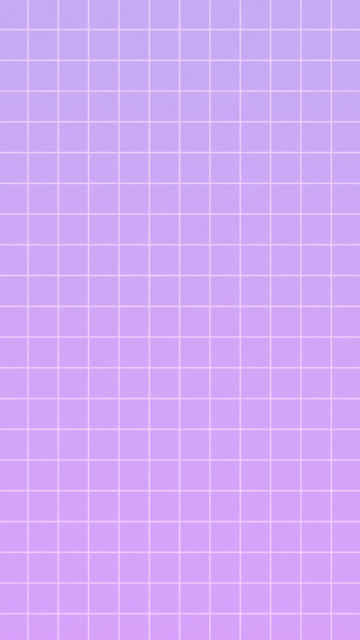
Reproduce this pattern procedurally as a WebGL 2 fragment shader.

```glsl
#version 300 es
precision highp float;
// Thin pale pink grid over a vertical lavender-to-orchid gradient.
// Lines come from the distance to the nearest multiple of the pitch;
// value noise adds faint mottling to the ground and uneven line strength.

uniform vec2 u_resolution;
out vec4 fragColor;

// Grid, as fractions of the canvas width and height
const vec2 PITCH = vec2(0.08426, 0.04804);
const vec2 FIRST_LINE = vec2(0.0776, 0.0410);
const float LINE_WIDTH = 0.0038;   // fraction of the canvas width

// Colours
const vec3 BOTTOM_COLOR = vec3(0.846, 0.634, 0.984);
const vec3 MIDDLE_COLOR = vec3(0.820, 0.650, 0.967);
const vec3 TOP_COLOR = vec3(0.770, 0.672, 0.957);
const vec3 LINE_COLOR = vec3(0.960, 0.830, 0.975);

// Wear
const float MOTTLE_SCALE = 70.0;
const float MOTTLE_AMOUNT = 0.010;
const float FADE_SCALE = 34.0;
const float FADE_AMOUNT = 0.16;

float hash21(vec2 p) {
    vec3 q = fract(vec3(p.xyx) * 0.1031);
    q += dot(q, q.yzx + 33.33);
    return fract((q.x + q.y) * q.z);
}

float valueNoise(vec2 p) {
    vec2 cell = floor(p);
    vec2 f = fract(p);
    f = f * f * (3.0 - 2.0 * f);
    float low = mix(hash21(cell), hash21(cell + vec2(1.0, 0.0)), f.x);
    float high = mix(hash21(cell + vec2(0.0, 1.0)), hash21(cell + 1.0), f.x);
    return mix(low, high, f.y);
}

vec3 groundColor(float height) {
    vec3 lower = mix(BOTTOM_COLOR, MIDDLE_COLOR, clamp(height * 2.0, 0.0, 1.0));
    return mix(lower, TOP_COLOR, clamp(height * 2.0 - 1.0, 0.0, 1.0));
}

// Coverage of the vertical (x) and horizontal (y) lines
vec2 gridLines(vec2 uv) {
    vec2 aspect = u_resolution / u_resolution.x;
    vec2 offset = fract((uv - FIRST_LINE) / PITCH + 0.5) - 0.5;
    vec2 dist = abs(offset) * PITCH * aspect;
    float pixel = 1.0 / u_resolution.x;
    float halfWidth = 0.5 * LINE_WIDTH;
    return 1.0 - smoothstep(vec2(halfWidth - pixel), vec2(halfWidth + pixel), dist);
}

void main() {
    vec2 uv = gl_FragCoord.xy / u_resolution;
    vec2 p = gl_FragCoord.xy / u_resolution.x;

    // Ground with faint mottling
    vec3 color = groundColor(uv.y);
    color += (valueNoise(p * MOTTLE_SCALE) - 0.5) * MOTTLE_AMOUNT;

    // Lines, merged at the crossings and slightly uneven in strength
    vec2 lines = gridLines(uv);
    float coverage = 1.0 - (1.0 - lines.x) * (1.0 - lines.y);
    float strength = 1.0 - FADE_AMOUNT * valueNoise(p * FADE_SCALE + 17.0);
    color = mix(color, LINE_COLOR, coverage * strength);

    fragColor = vec4(color, 1.0);
}
```
